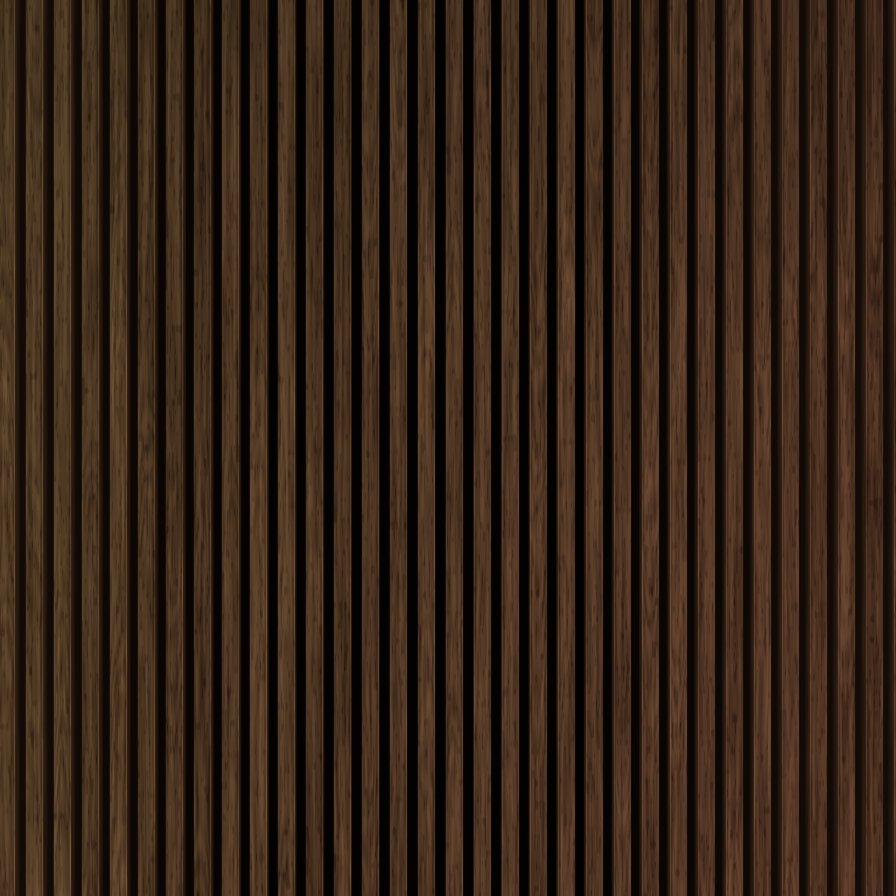
This texture is drawn by a WebGL 1 fragment shader. Its source:

```glsl
precision highp float;

uniform vec2 u_resolution;

#define SLATS 32.0
#define PHASE 0.27
#define HALF_WIDTH 0.31
#define VIEW_X 0.47
#define SIDE_DEPTH 0.4
#define SLAT_VARIATION 0.24
#define GAP_BLACK vec3(0.012, 0.006, 0.003)
#define GAP_BROWN vec3(0.075, 0.042, 0.024)
#define SIDE_BROWN vec3(0.19, 0.12, 0.07)
#define WOOD_DARK vec3(0.16, 0.10, 0.06)
#define WOOD_LIGHT vec3(0.43, 0.31, 0.215)

float hash(vec2 p) {
  vec3 q = fract(vec3(p.xyx) * 0.1031);
  q += dot(q, q.yzx + 33.33);
  return fract((q.x + q.y) * q.z);
}

float noise(vec2 p) {
  vec2 i = floor(p);
  vec2 f = fract(p);
  f = f * f * (3.0 - 2.0 * f);
  float low = mix(hash(i), hash(i + vec2(1.0, 0.0)), f.x);
  float high = mix(hash(i + vec2(0.0, 1.0)), hash(i + vec2(1.0, 1.0)), f.x);
  return mix(low, high, f.y);
}

// Antialiased coverage of the interval from a to b
float band(float x, float a, float b, float pixel) {
  return clamp((x - a) / pixel + 0.5, 0.0, 1.0)
       - clamp((x - b) / pixel + 0.5, 0.0, 1.0);
}

// Wood tone from 0 to 1; across runs from -0.5 to 0.5 over one slat
float woodTone(float across, float y, float id) {
  vec2 seed = vec2(id * 37.0, id * 11.0) + 50.0;

  // Long fibres and short pores
  float wander = across + 0.12 * (noise(vec2(id * 5.0, y * 7.0)) - 0.5);
  float fibre = noise(vec2(wander * 7.0, y * 9.0) + seed);
  float fine = noise(vec2(wander * 13.0, y * 32.0) + seed.yx);
  float pore = noise(vec2(wander * 11.0, y * 85.0) + seed * 1.7);

  // Nested arches of flat-sawn wood, fading in and out along the slat
  float direction = hash(vec2(id, 4.0)) < 0.5 ? -1.0 : 1.0;
  float centre = across - 0.3 * (hash(vec2(id, 8.0)) - 0.5);
  float rings = direction * y * 17.0 + centre * centre * 5.0
              + 1.3 * noise(vec2(across * 2.0, y * 14.0) + seed);
  float arch = sin(6.2832 * rings);
  float patchy = smoothstep(0.45, 0.8, noise(vec2(id * 3.0, y * 4.5)));

  float tone = 0.5 + SLAT_VARIATION * (hash(vec2(id, 2.0)) - 0.5);
  tone += 0.42 * (fibre - 0.5) + 0.28 * (fine - 0.5);
  tone += 0.14 * (noise(vec2(id * 7.0, y * 5.0) + 20.0) - 0.5);
  tone += 0.10 * arch * patchy;
  tone -= 0.22 * smoothstep(0.64, 0.92, pore);
  return clamp(tone, 0.0, 1.0);
}

void main() {
  vec2 uv = gl_FragCoord.xy / u_resolution;
  float pixel = SLATS / u_resolution.x;
  float cell = uv.x * SLATS + PHASE;
  float id = floor(cell);
  float d = fract(cell) - 0.5;
  float view = uv.x - VIEW_X;
  float facing = smoothstep(-0.08, 0.2, view);

  // Shadow gap, warmer towards both ends of the wall
  vec3 color = mix(GAP_BLACK, GAP_BROWN, smoothstep(0.12, 0.5, abs(view)));

  // Slat sides that turn towards the viewer
  float sideWidth = SIDE_DEPTH * abs(view);
  float outward = view < 0.0 ? d : -d;
  float side = band(outward, HALF_WIDTH, HALF_WIDTH + sideWidth, pixel);
  float falloff = clamp((outward - HALF_WIDTH) / max(sideWidth, 0.01), 0.0, 1.0);
  float sideGrain = 0.85 + 0.3 * noise(vec2(id * 9.0 + d * 20.0, uv.y * 14.0));
  color = mix(color, SIDE_BROWN * sideGrain * (1.0 - 0.55 * falloff), side);

  // Front face
  float across = d / (2.0 * HALF_WIDTH);
  vec3 wood = mix(WOOD_DARK, WOOD_LIGHT, woodTone(across, uv.y, id));

  // Thin lit bevel with a soft groove beside it
  float bevel = mix(band(d, 0.27, 0.32, pixel), band(d, -0.32, -0.27, pixel), facing);
  float groove = mix(band(d, 0.21, 0.27, pixel), band(d, -0.27, -0.21, pixel), facing);
  wood *= 1.0 - 0.16 * groove;
  wood += vec3(0.075, 0.045, 0.03) * bevel;

  // Olive cast upper left, red cast on the right, slightly dim top
  float warmth = clamp(uv.x * 0.9 + (1.0 - uv.y) * 0.25, 0.0, 1.0);
  wood *= mix(vec3(0.96, 1.02, 0.90), vec3(1.06, 0.98, 1.0), warmth);
  wood *= 1.03 - 0.10 * smoothstep(0.5, 1.0, uv.y);

  color = mix(color, wood, band(d, -HALF_WIDTH, HALF_WIDTH, pixel));
  gl_FragColor = vec4(color, 1.0);
}
```
